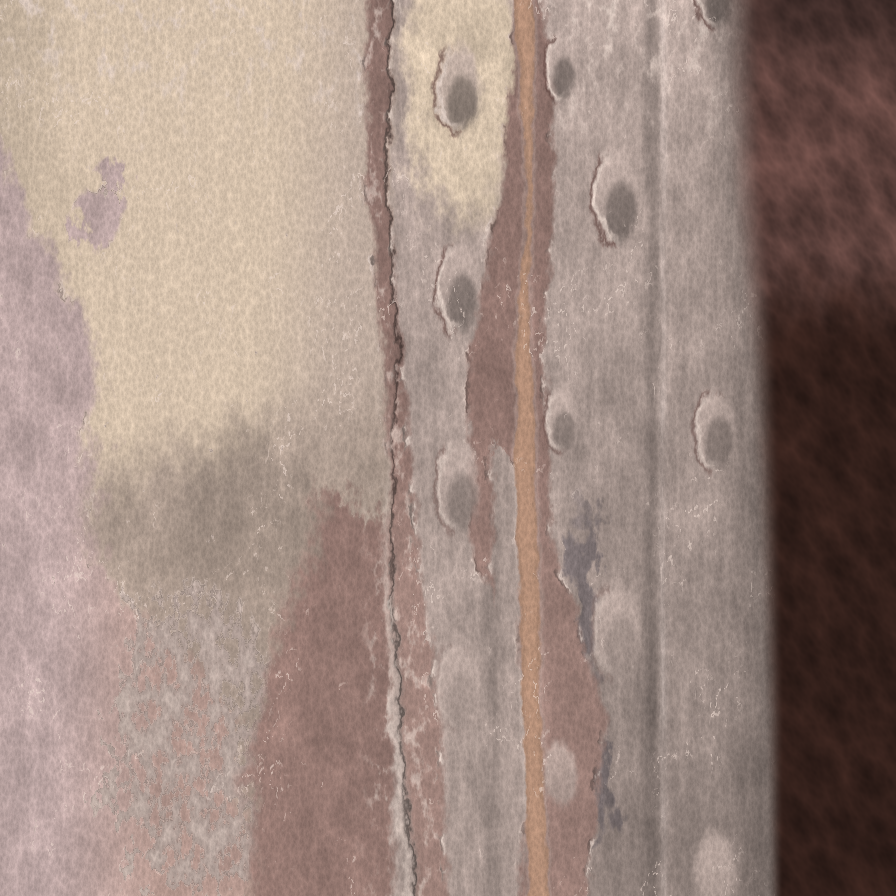
Reproduce this texture procedurally as a WebGL 2 fragment shader.

```glsl
#version 300 es
precision highp float;
uniform vec2 u_resolution;
out vec4 outColor;

const vec3 CREAM = vec3(0.85, 0.77, 0.68);
const vec3 OLIVE = vec3(0.68, 0.61, 0.56);
const vec3 PINK = vec3(0.75, 0.66, 0.65);
const vec3 ROSE = vec3(0.74, 0.62, 0.58);
const vec3 METAL = vec3(0.69, 0.62, 0.59);
const vec3 RUST = vec3(0.57, 0.46, 0.43);
const vec3 ORANGE = vec3(0.72, 0.57, 0.48);
const vec3 CHIP = vec3(0.86, 0.79, 0.75);
const vec3 BROWN = vec3(0.37, 0.26, 0.24);
const vec3 SHADOW = vec3(0.20, 0.125, 0.105);
const float RAGGED = 0.03;
const float GRAIN = 0.13;

vec2 hash2(vec2 p) {
  return fract(sin(vec2(dot(p, vec2(127.1, 311.7)), dot(p, vec2(269.5, 183.3)))) * 43758.5);
}
// Distance to the nearest scattered point
float cells(vec2 p) {
  vec2 i = floor(p), f = fract(p);
  float d = 2.0;
  for (int k = 0; k < 9; k++) {
    vec2 o = vec2(k % 3 - 1, k / 3 - 1);
    d = min(d, length(o + hash2(i + o) - f));
  }
  return d;
}
// Layered cellular noise, centred on zero
float rough(vec2 p) {
  float sum = 0.0, amp = 1.0;
  for (int i = 0; i < 4; i++, amp *= 0.6) {
    sum += amp * (cells(p) - 0.45);
    p = mat2(1.6, 1.2, -1.2, 1.6) * p + 7.3;
  }
  return sum;
}
// Piecewise curve through six evenly spaced heights
float track(float y, float k[6]) {
  float t = clamp(y, 0.0, 0.999) * 5.0;
  int i = int(t);
  return mix(k[i], k[i + 1], fract(t));
}
float band(float x, float a, float b) { return min(x - a, b - x); }
float line(float x, float c, float w) { return exp(-pow((x - c) / w, 2.0)); }
float blob(vec2 p, vec2 c, vec2 r) { return smoothstep(0.0, 0.4, 1.0 - length((p - c) / r)); }

// Layer of paint or rust, pale chipped rim and thin shade; d > 0 is inside
void coat(inout vec3 col, vec3 c, float d, float soft, float rim) {
  col = mix(col, c, smoothstep(-soft, soft, d));
  col *= 1.0 - 0.35 * rim * line(d, 0.002, 0.002);
  col = mix(col, CHIP, rim * line(d, -0.002, 0.002));
}
// Domed rivets down a column: x, first y, spacing, radius
void rivets(inout vec3 col, vec2 p, vec4 column, float wob) {
  float row = max(round((p.y - column.y) / column.z), -3.0);
  vec2 q = (p - column.xy - vec2(0.0, row * column.z)) / (column.w * vec2(1.0, 2.0));
  float d = length(q) + wob * 0.25, worn = smoothstep(0.0, 0.75, p.y);
  float side = smoothstep(-0.3, 0.8, -q.x - 0.2 * q.y);
  vec3 face = METAL * (1.05 + 0.1 * q.y) * (1.0 - 0.35 * worn * blob(q, vec2(0.2, -0.35), vec2(0.8)));
  col = mix(col, face, smoothstep(1.15, 0.7, d) * 0.8);
  col = mix(col, CHIP, worn * side * line(d, 0.82, 0.09));
  col = mix(col, BROWN, 0.6 * worn * line(d, 1.0, 0.07) * smoothstep(-0.2, 0.3, wob + side - 0.5));
}

void main() {
  vec2 p = gl_FragCoord.xy / u_resolution;
  float y = p.y, blotch = rough(p * vec2(13.0, 9.0)), flake = rough(p * vec2(50.0, 28.0) + 3.0);
  float grain = rough(p * vec2(210.0, 110.0)), streak = rough(p * vec2(75.0, 9.0) + 11.0);
  vec2 w = p + RAGGED * vec2(blotch + 0.6 * flake, flake - blotch);
  float x = p.x + RAGGED * (0.2 * blotch + 0.3 * flake);
  float chips = smoothstep(0.0, 0.5, flake), low = smoothstep(0.6, 0.3, y);
  float mottle = 1.0 + 0.12 * blotch + 0.08 * flake;

  // Faded cream panel with a grey foot
  vec3 col = CREAM * (1.0 - 0.1 * smoothstep(0.1, 0.0, w.x));
  col = mix(col, METAL, 0.6 * smoothstep(0.28, 0.42, p.x + 0.1 * (0.8 - y)));
  col = mix(col, OLIVE * mottle, smoothstep(-0.07, 0.05, 0.44 + 0.25 * w.x - w.y));
  col *= 1.0 - 0.08 * blob(w, vec2(0.27, 0.42), vec2(0.09, 0.13));

  // Pink wear, grey scales and the broad rust patch
  float edge = track(y, float[6](0.28, 0.25, 0.10, 0.11, 0.01, -0.04));
  float pink = max(edge - w.x, 0.03 * blob(w, vec2(0.11, 0.77), vec2(0.04, 0.06)) - 0.01);
  vec3 tone = mix(PINK, ROSE, smoothstep(0.04, 0.2, p.x) * low);
  coat(col, tone * mottle, pink, 0.014, 0.6 * chips);
  float scales = 0.06 * blob(w, vec2(0.22, 0.17), vec2(0.13, 0.24)) + 0.07 * flake - 0.05;
  coat(col, mix(METAL, CHIP, 0.4 * chips), scales, 0.012, 0.3);
  edge = track(y, float[6](0.28, 0.285, 0.345, 0.37, 0.37, 0.37));
  float top = 0.46 - 0.8 * max(w.x - 0.37, 0.0) - w.y;
  coat(col, RUST * 1.04 * mottle, min(w.x - edge, top), 0.015, 0.2 * chips);
  col = mix(col, CHIP * 0.94, 0.8 * chips * low * line(p.x, 0.43, 0.02));

  // Bare metal, its ridge and the painted top
  tone = METAL * mix(1.0, mix(0.82, 1.07, y), smoothstep(0.58, 0.66, p.x));
  coat(col, tone * (mottle + 0.07 * streak), x - 0.437, 0.006, 0.0);
  col *= 1.0 - 0.17 * line(p.x, 0.727, 0.009) - 0.12 * line(p.x, 0.55, 0.01) * low;
  col += 0.1 * line(p.x, 0.740, 0.004) * (0.7 + streak);
  col = mix(col, CHIP, 0.8 * chips * smoothstep(0.8, 1.0, y + 0.1 * streak));
  float bruise = blob(w, vec2(0.65, 0.33), vec2(0.02, 0.13)) + blob(w, vec2(0.665, 0.13), vec2(0.02, 0.06));
  col *= 1.0 - vec3(0.22, 0.21, 0.17) * bruise;
  col = mix(col, CREAM * mottle, blob(w, vec2(0.515, 0.92), vec2(0.08, 0.2)));

  // Rusted seam and its crease
  float left = track(y, float[6](0.462, 0.447, 0.436, 0.427, 0.408, 0.407));
  float right = track(y, float[6](0.498, 0.492, 0.466, 0.447, 0.432, 0.437));
  tone = mix(mix(RUST, ROSE, 0.4 * low) * mottle, CHIP, 0.6 * chips);
  coat(col, tone, band(x, left, right), 0.005, chips);
  float crease = mix(left, right, smoothstep(0.35, 0.7, y)) - 0.002;
  col *= 1.0 - 0.4 * line(x, crease, 0.002) * (1.0 - 0.6 * chips);
  col = mix(col, CHIP, 0.6 * line(x, crease - 0.007, 0.004) * low);

  // Central rust strip, its notch and the orange drip
  left = track(y, float[6](0.575, 0.60, 0.523, 0.523, 0.56, 0.575));
  right = track(y, float[6](0.655, 0.675, 0.615, 0.607, 0.618, 0.607));
  float notch = min(band(x, 0.548, 0.578), 0.49 - w.y);
  tone = mix(RUST, ROSE, 0.25 * low) * mottle;
  coat(col, tone, min(band(x, left, right), -notch), 0.005, 0.8 * chips);
  float drip = track(y, float[6](0.60, 0.595, 0.588, 0.584, 0.590, 0.585));
  float width = 0.011 - 0.008 * line(y, 0.77, 0.15);
  coat(col, ORANGE, width - abs(mix(p.x, x, 0.5) - drip), 0.002, 0.2);

  rivets(col, p, vec4(0.511, 0.90, 0.222, 0.026), flake);
  rivets(col, p, vec4(0.626, 0.53, 0.395, 0.019), flake);
  rivets(col, p, vec4(0.688, 0.78, 0.485, 0.028), flake);
  rivets(col, p, vec4(0.798, 0.52, 0.495, 0.024), flake);
  col *= 1.0 + GRAIN * (grain + 0.3 * streak);
  float specks = smoothstep(0.2, 0.05, cells(w * vec2(75.0, 40.0)));
  col = mix(col, CHIP * 1.08, 0.6 * specks * smoothstep(0.0, 0.4, blotch));

  // Shadowed wall: red above, black below
  edge = p.x - track(y, float[6](0.866, 0.864, 0.858, 0.85, 0.832, 0.825));
  float bumps = rough(vec2(p.x + 0.4 * y, y) * vec2(24.0, 16.0));
  tone = mix(SHADOW, BROWN, smoothstep(0.61, 0.72, y + 0.04 * blotch));
  tone *= (1.0 + 0.4 * bumps) * (1.0 - 0.3 * smoothstep(0.9, 1.0, y));
  col *= 1.0 - 0.2 * smoothstep(-0.07, 0.0, edge);
  float blur = mix(0.008, 0.025, y);
  outColor = vec4(clamp(mix(col, tone, smoothstep(-blur, blur, edge)), 0.0, 1.0), 1.0);
}
```
